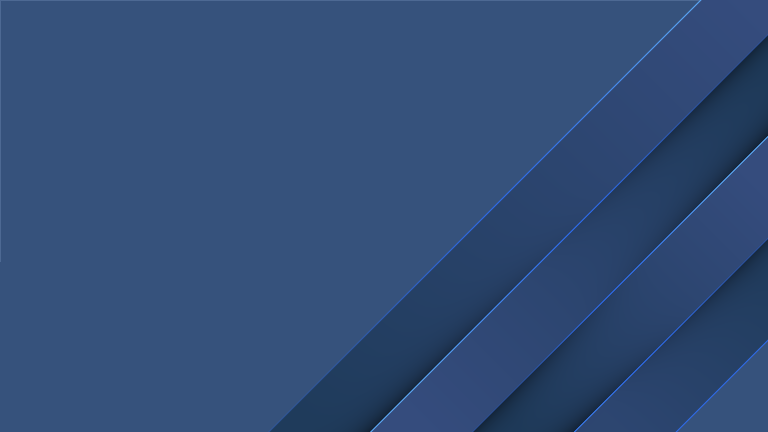
Give the GLSL for this background, as a Shadertoy shader.

```glsl
#define BASE_COLOR vec3(0.212, 0.322, 0.486)
#define DARK_COLOR vec3(0.122, 0.232, 0.358)
#define LIGHT_COLOR vec3(0.208, 0.298, 0.492)
#define RIM_BLUE vec3(0.18, 0.42, 0.92)
#define RIM_CYAN vec3(0.36, 0.66, 0.96)
#define FIRST_EDGE 0.6225
#define BAND_STEP 0.2357
#define BAND_COUNT 4
#define RIM_WIDTH 0.0014
#define SHADOW_WIDTH 0.034
#define SHADOW_STRENGTH 0.5
#define FRAME_WIDTH 0.0023

// Lightness runs along each band and reverses on every second one
float bandLight(int band, float along, float aspect) {
    float middle = FIRST_EDGE + (float(band) + 0.5) * BAND_STEP;
    float reach = min(1.0, aspect - middle);
    float t = clamp((along - middle) / (2.0 * reach), 0.0, 1.0);
    if (band % 2 == 1) t = 1.0 - t;
    return band == 3 ? mix(0.12, 0.62, t) : t;
}

// Dark ends receive shadows from the lighter neighbouring bands
vec3 bandColor(int band, float across, float light) {
    float fromLeft = max(across, 0.0);
    float fromRight = max(BAND_STEP - across, 0.0);
    float left = band == 0 ? 0.0 : 0.8 * exp(-fromLeft / SHADOW_WIDTH);
    float right = band == BAND_COUNT - 1 ? 0.0 : exp(-fromRight / SHADOW_WIDTH);
    float depth = smoothstep(0.35, 1.0, 1.0 - light);
    float shadow = SHADOW_STRENGTH * depth * min(left + right, 1.0);
    return mix(DARK_COLOR, LIGHT_COLOR, light) * (1.0 - shadow);
}

void mainImage(out vec4 fragColor, in vec2 fragCoord) {
    vec2 p = fragCoord / iResolution.y;
    float aspect = iResolution.x / iResolution.y;
    float pixel = 1.0 / iResolution.y;
    float diagonal = p.x - p.y;
    float along = p.x + p.y;
    vec3 color = BASE_COLOR;

    // Faint frame along the top and upper left
    float top = smoothstep(1.0 - FRAME_WIDTH - 0.5 * pixel, 1.0, p.y);
    float side = (1.0 - smoothstep(0.0, FRAME_WIDTH + 0.5 * pixel, p.x)) * step(0.393, p.y);
    color += 0.12 * max(top, side);

    // Overlapping bands, closed by the base colour in the corner
    for (int i = 0; i <= BAND_COUNT; i++) {
        float across = diagonal - FIRST_EDGE - float(i) * BAND_STEP;
        float light = i < BAND_COUNT ? bandLight(i, along, aspect) : 0.4;
        vec3 fill = i < BAND_COUNT ? bandColor(i, across, light) : BASE_COLOR;
        color = mix(color, fill, smoothstep(-pixel, pixel, across));
    }

    // Bright rims on the band edges
    for (int i = 0; i <= BAND_COUNT; i++) {
        float offset = diagonal - FIRST_EDGE - float(i) * BAND_STEP;
        float light = i < BAND_COUNT ? bandLight(i, along, aspect) : 0.4;
        float distanceToRim = abs(offset) * 0.7071;
        float rim = 1.0 - smoothstep(RIM_WIDTH - 0.5 * pixel, RIM_WIDTH + 0.5 * pixel, distanceToRim);
        vec3 rimColor = mix(RIM_BLUE, RIM_CYAN, smoothstep(0.45, 1.0, light));
        color = mix(color, rimColor, rim * mix(0.3, 0.95, smoothstep(0.0, 0.5, light)));
    }

    fragColor = vec4(color, 1.0);
}
```
